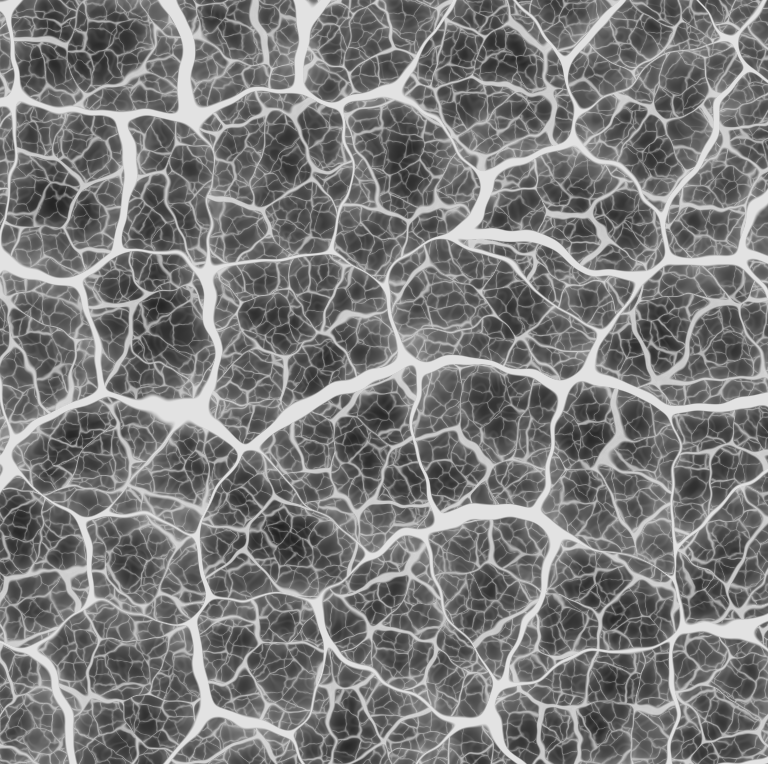
A WebGL 1 fragment shader for this texture:

```glsl
precision highp float;
// Web of pale threads over a dark, cloudy ground.
// Nested Voronoi cells: each cell is split again by a finer, thinner web,
// and a smooth minimum of the edge distances webs the junctions together.

uniform vec2 u_resolution;

#define COARSE_CELLS 5.9   // coarse cells across the canvas height
#define SPLIT 2.0          // growth of cell count per level
#define THICKNESS 0.0072   // largest half width of a coarse thread
#define THINNING 0.50      // thickness factor per level
#define FADING 0.17        // brightness lost per level
#define WARP 0.22          // bending of the threads
#define FILLET 36.0        // lower values fill the junctions more
#define SOFTNESS 0.0016    // half width of a thread's edge blur
#define GROUND 0.165       // darkest common ground
#define HAZE 0.14          // glow beside the threads
#define CLOUDS 0.16        // contrast of the cloudy ground
#define THREAD 0.885       // thread brightness

vec2 hash2(vec2 p) {
  vec3 h = fract(p.xyx * vec3(0.1031, 0.1030, 0.0973));
  h += dot(h, h.yzx + 33.33);
  return fract((h.xx + h.yz) * h.zy);
}

float gradientDot(vec2 cell, vec2 offset) {
  float angle = 6.2832 * hash2(cell).x;
  return dot(vec2(cos(angle), sin(angle)), offset);
}

// Gradient noise, about -0.7 to 0.7
float noise(vec2 p) {
  vec2 i = floor(p), f = fract(p);
  vec2 u = f * f * f * (f * (f * 6.0 - 15.0) + 10.0);
  vec2 e = vec2(1.0, 0.0);
  float low = mix(gradientDot(i, f), gradientDot(i + e, f - e), u.x);
  float high = mix(gradientDot(i + e.yx, f - e.yx),
                   gradientDot(i + e.xx, f - e.xx), u.x);
  return mix(low, high, u.y);
}

float clouds(vec2 p) {
  return noise(p) + 0.5 * noise(p * 2.1 + 7.3) + 0.3 * noise(p * 4.3 + 2.9);
}

vec2 wiggle(vec2 p) {
  return vec2(noise(p), noise(p + 19.0));
}

vec2 seedPoint(vec2 cell) {
  return cell + 0.02 + 0.96 * hash2(cell);
}

// Signed distance to the threads (x) and the cell's id (yz)
vec3 web(vec2 p, float halfWidth, float fillet) {
  vec2 home = floor(p), nearest = home, toNearest = vec2(0.0);
  float best = 9.0;
  for (int y = -1; y <= 1; y++) {
    for (int x = -1; x <= 1; x++) {
      vec2 cell = home + vec2(float(x), float(y));
      vec2 r = seedPoint(cell) - p;
      if (dot(r, r) < best) {
        best = dot(r, r);
        nearest = cell;
        toNearest = r;
      }
    }
  }
  float sum = 0.000000001;
  for (int y = -2; y <= 2; y++) {
    for (int x = -2; x <= 2; x++) {
      vec2 cell = nearest + vec2(float(x), float(y));
      vec2 r = seedPoint(cell) - p;
      vec2 gap = r - toNearest;
      if (dot(gap, gap) > 0.0001) {
        float edge = dot(0.5 * (r + toNearest), normalize(gap));
        float vary = hash2(nearest + cell + 0.5).y;
        float w = halfWidth * mix(0.15, 1.0, vary * vary);
        sum += exp(-fillet * (edge - w));
      }
    }
  }
  return vec3(-log(sum) / fillet, nearest);
}

void main() {
  vec2 p = gl_FragCoord.xy / u_resolution.y;
  float soft = max(SOFTNESS, 0.6 / u_resolution.y);

  // Nested webs, from coarse to fine
  float cells = COARSE_CELLS, thickness = THICKNESS, bright = 1.0;
  float thread = 0.0, glow = 0.0;
  vec2 seed = vec2(11.0, 5.0);
  for (int level = 0; level < 4; level++) {
    float scale = cells;
    if (level > 0) scale *= mix(0.75, 1.2, hash2(seed).x);
    vec2 q = p * scale + seed;
    q += WARP * (wiggle(q * 1.4) + 0.3 * wiggle(q * 4.0));
    float swell = 1.0 + 1.2 * noise(q * 1.1 + 31.0);
    float fillet = FILLET * (1.0 + 0.8 * noise(q * 0.7));
    vec3 cell = web(q, thickness * scale * swell, fillet);
    float d = cell.x / scale;
    thread = max(thread, bright * (1.0 - smoothstep(-soft, soft, d)));
    glow += exp(-7.0 * max(cell.x, 0.0)) * bright;
    seed = floor(hash2(cell.yz) * 97.0);
    cells *= SPLIT;
    thickness *= THINNING;
    bright -= FADING;
  }

  // Cloudy ground with faint wisps
  float wisps = 1.0 - smoothstep(0.0, 0.16, abs(noise(p * 38.0 + clouds(p * 9.0))));
  float ground = GROUND + HAZE * glow + CLOUDS * clouds(p * 8.0) + 0.05 * wisps;
  ground = clamp(ground, 0.10, 0.56);
  gl_FragColor = vec4(vec3(mix(ground, THREAD, thread)), 1.0);
}
```
